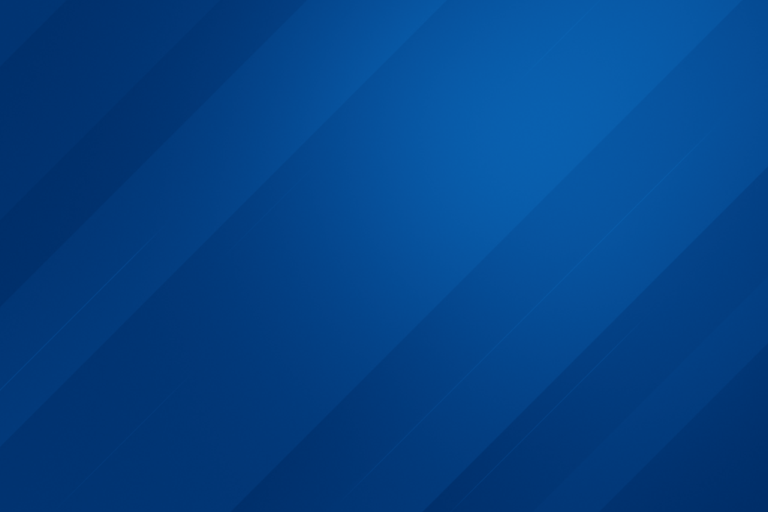
Write a WebGL 2 fragment shader that draws this background.

```glsl
#version 300 es
precision highp float;
// Deep blue backdrop: an off-centre glow crossed by diagonal bands and hairlines.

#define GLOW_CENTER vec2(1.035, 0.75)
#define GLOW_SPREAD 0.25
#define GLOW_STRETCH 0.6
#define GLOW_GAIN 0.85
#define BASE_LEVEL 0.08
#define HAIR_WIDTH 0.0011
#define GRAIN_SCALE 342.0
#define GRAIN_AMOUNT 0.02
#define DARK_BLUE vec3(0.0, 0.18, 0.41)
#define LIGHT_BLUE vec3(0.036, 0.38, 0.69)

uniform vec2 u_resolution;
out vec4 fragColor;

const int BANDS = 10;
const int HAIRS = 6;

// Per band: start across the diagonal, level at its start, level at its end
const vec3 bands[BANDS] = vec3[BANDS](
  vec3(-0.10, 0.03, 0.03), vec3(0.13, -0.06, -0.01),
  vec3(0.43, -0.08, -0.05), vec3(0.60, 0.06, 0.14),
  vec3(0.873, 0.01, 0.06), vec3(1.45, -0.08, -0.01),
  vec3(1.635, 0.00, 0.05), vec3(1.825, -0.13, -0.05),
  vec3(2.04, 0.00, 0.02), vec3(2.17, -0.09, -0.13));

// Per hairline: place across the diagonal, left end, right end, strength
const vec4 hairs[HAIRS] = vec4[HAIRS](
  vec4(0.762, -0.10, 0.34, 0.16), vec4(1.104, 0.08, 0.40, 0.07),
  vec4(0.938, 0.40, 0.64, 0.05), vec4(1.172, 0.98, 1.22, 0.07),
  vec4(1.645, 0.64, 1.42, 0.11), vec4(1.880, 0.84, 1.28, 0.13));

float hash(vec2 cell) {
  vec3 q = fract(vec3(cell.xyx) * 0.1031);
  q += dot(q, q.yzx + 33.33);
  return fract((q.x + q.y) * q.z);
}

// Elliptical glow, longer towards the upper right
float glow(vec2 p) {
  vec2 d = p - GLOW_CENTER;
  float along = (d.x + d.y) * 0.7071;
  float across = (d.x - d.y) * 0.7071;
  if (along > 0.0) along *= GLOW_STRETCH;
  return exp(-(along * along + across * across) / GLOW_SPREAD);
}

// Each band ramps between two levels and meets the next at a crisp edge
float bandLevel(float across, float pixel) {
  float level = 0.0;
  for (int i = 0; i < BANDS; i++) {
    float end = i + 1 < BANDS ? bands[i + 1].x : 2.6;
    float t = clamp((across - bands[i].x) / (end - bands[i].x), 0.0, 1.0);
    float enter = smoothstep(-pixel, pixel, across - bands[i].x);
    level = mix(level, mix(bands[i].y, bands[i].z, t), enter);
  }
  return level;
}

// Thin light streaks that fade out at both ends
float hairLevel(float across, float x, float pixel) {
  float level = 0.0;
  float width = max(HAIR_WIDTH, 0.6 * pixel);
  for (int i = 0; i < HAIRS; i++) {
    vec4 h = hairs[i];
    float core = 1.0 - smoothstep(0.0, 2.0 * width, abs(across - h.x));
    float fade = smoothstep(h.y, h.y + 0.1, x) * (1.0 - smoothstep(h.z - 0.1, h.z, x));
    level += core * fade * h.w;
  }
  return level;
}

void main() {
  vec2 p = gl_FragCoord.xy / u_resolution.y;
  float pixel = 1.5 / u_resolution.y;
  float across = p.x + 1.0 - p.y;

  // Light level from glow, bands, hairlines and fine grain
  float level = BASE_LEVEL + GLOW_GAIN * glow(p);
  level += bandLevel(across, pixel) + hairLevel(across, p.x, pixel);
  level += GRAIN_AMOUNT * (hash(floor(p * GRAIN_SCALE)) - 0.5);

  // Blue ramp, slightly richer in the middle tones
  vec3 color = mix(DARK_BLUE, LIGHT_BLUE, level);
  color.b += 0.04 * level * (1.0 - level);
  fragColor = vec4(clamp(color, 0.0, 1.0), 1.0);
}
```
